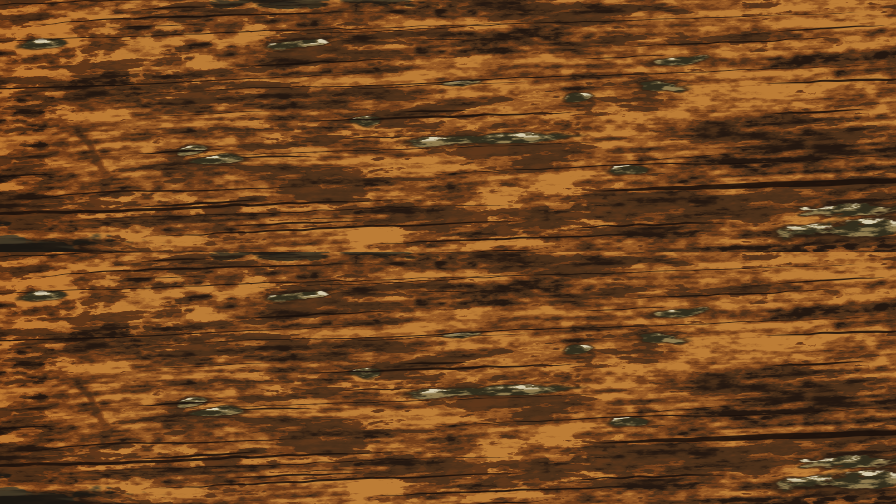
A Shadertoy shader for this texture:

```glsl
// Weathered, cracked timber with dark stains and glossy resin, one tile across and two down.

float hash(vec2 p) {
    vec3 q = fract(p.xyx * 0.1031);
    q += dot(q, q.yzx + 33.33);
    return fract((q.x + q.y) * q.z);
}

float noise(vec2 p) {
    vec2 i = floor(p), f = fract(p);
    f = f * f * (3.0 - 2.0 * f);
    return mix(mix(hash(i), hash(i + vec2(1, 0)), f.x),
               mix(hash(i + vec2(0, 1)), hash(i + vec2(1, 1)), f.x), f.y);
}

float fbm(vec2 p) {
    float sum = 0.0, amp = 0.533;
    for (int i = 0; i < 4; i++) {
        sum += amp * noise(p);
        p = p * 2.03 + 17.3;
        amp *= 0.5;
    }
    return sum;
}

// Wood colour from dark (0) to pale (1)
vec3 woodColor(float tone) {
    vec3 c = mix(vec3(0.14, 0.09, 0.06), vec3(0.30, 0.19, 0.10), smoothstep(0.0, 0.2, tone));
    c = mix(c, vec3(0.44, 0.24, 0.10), smoothstep(0.2, 0.43, tone));
    c = mix(c, vec3(0.58, 0.34, 0.14), smoothstep(0.43, 0.68, tone));
    return mix(c, vec3(0.74, 0.49, 0.21), smoothstep(0.68, 0.94, tone));
}

// Coverage of a tapered crack lying along the grain
float crack(vec2 g, vec2 center, float halfLength, float width, float seed, float px) {
    float u = (g.x - center.x) / halfLength;
    float taper = clamp(1.0 - u * u, 0.0, 1.0);
    float wobble = 0.016 * (noise(vec2(g.x * 2.0, seed * 7.1)) - 0.5)
                 + 0.007 * (noise(vec2(g.x * 15.0, seed * 3.7)) - 0.5);
    float d = abs(g.y - center.y - wobble);
    return clamp(0.5 + (width * taper - d) / px, 0.0, 1.0) * smoothstep(0.0, 0.25, taper);
}

// Ragged glossy drop with a dark rim and small glints on its upper side
vec3 addResin(vec3 color, vec2 g, vec2 center, vec2 size) {
    vec2 d = (g - center) / size;
    float r = length(d) + 1.8 * (fbm(g * vec2(10, 34)) - 0.5);
    float gloss = fbm(g * vec2(18, 75) + 5.0);
    vec3 body = mix(vec3(0.20, 0.18, 0.11), vec3(0.56, 0.48, 0.30), smoothstep(0.36, 0.66, gloss));
    float glint = smoothstep(0.54, 0.66, gloss) * smoothstep(-0.1, 0.4, d.y);
    body = mix(body, vec3(0.84, 0.80, 0.68), glint);
    color = mix(color, vec3(0.18, 0.12, 0.07), 0.7 * (1.0 - smoothstep(0.9, 1.35, r)));
    return mix(color, body, 1.0 - smoothstep(0.75, 1.0, r));
}

void mainImage(out vec4 fragColor, in vec2 fragCoord) {
    // Tile space: height 1, width 3.556
    vec2 uv = fragCoord / iResolution.xy;
    vec2 p = vec2(uv.x * 3.556, fract(uv.y * 2.0));
    float px = 2.0 / iResolution.y;

    // Grain rises gently to the right and wavers
    vec2 g = vec2(p.x, p.y - 0.038 * p.x);
    vec2 w = g + vec2(0.0, 0.04 * (noise(p * vec2(1.3, 3.0)) - 0.5));

    // Bare wood: faint bands, long fibres, mottling and pale flaked islands
    float fibre = fbm(w * vec2(2.6, 44));
    float flake = fbm(w * vec2(9, 30) + 61.0);
    float mottle = fbm(w * vec2(24, 60) + 31.0);
    float sunny = smoothstep(1.3, 3.2, p.x) * smoothstep(0.35, 0.65, p.y);
    float left = 1.0 - smoothstep(0.0, 0.6, p.x);
    float value = 0.525 + 0.4 * (fbm(w * vec2(1.3, 6) + 9.0) - 0.5)
                + 0.75 * (fibre - 0.5) + 0.4 * (flake - 0.5) + 0.55 * (mottle - 0.5)
                + 0.07 * sunny - 0.03 * left;
    float chips = smoothstep(0.52, 0.57, flake + 0.3 * (mottle - 0.5))
                * smoothstep(0.45, 0.65, noise(w * vec2(1.8, 7) + 23.0));
    float tone = smoothstep(0.13, 0.88, value + 0.15 * chips * (1.0 - sunny));

    // Ragged streaky stains, heaviest at the lower right
    float damp = smoothstep(1.1, 2.2, p.x) * (1.0 - smoothstep(0.0, 0.32, g.y));
    float stain = 0.5 * fbm(w * vec2(2.4, 15) + 40.0) + 0.3 * fbm(w * vec2(7, 46) + 83.0) + 0.2 * mottle;
    tone *= 1.0 - 0.68 * smoothstep(0.535, 0.585, stain + 0.05 * damp - 0.025 * sunny - 0.02 * left);

    // Knot and slanting gouge
    vec2 knot = (p - vec2(1.34, 0.63)) / vec2(0.06, 0.02);
    tone *= 1.0 - 0.7 * exp(-dot(knot, knot));
    float gouge = abs(p.x - 0.30 - 0.55 * (0.51 - p.y) - 0.05 * (flake - 0.5));
    tone *= 1.0 - 0.55 * (1.0 - smoothstep(0.006, 0.025, gouge))
          * smoothstep(0.28, 0.34, p.y) * (1.0 - smoothstep(0.48, 0.53, p.y));
    vec3 color = woodColor(tone) * mix(vec3(1), vec3(1.0, 0.92, 0.82), 0.6 * left);

    // Tar along the lower left and upper middle edges
    float ragged = 0.2 * (flake - 0.5);
    float tar = max(0.08 - 0.13 * p.x - p.y, p.y - 0.965 - 0.16 * (p.x - 1.35) * (p.x - 1.35));
    color = mix(color, mix(vec3(0.10, 0.09, 0.07), vec3(0.25, 0.23, 0.16), smoothstep(0.5, 0.75, fibre)),
                0.85 * smoothstep(-0.01, 0.015, tar + ragged));

    // Scattered resin, then the three large pools
    for (float i = 0.0; i < 10.0; i++) {
        vec2 center = vec2(3.4 * hash(vec2(i, 3)), 0.22 + 0.062 * (i + hash(vec2(i, 8))));
        color = addResin(color, g, center, vec2(0.05 + 0.08 * hash(vec2(i, 5)), 0.011 + 0.010 * hash(vec2(i, 6))));
    }
    color = addResin(color, g, vec2(1.99, 0.373), vec2(0.30, 0.020));
    color = addResin(color, g, vec2(3.40, 0.04), vec2(0.19, 0.026));
    color = addResin(color, g, vec2(3.38, -0.035), vec2(0.24, 0.032));

    // Cracks along the grain, mostly short, with one long split widening to the right
    float split = 0.0;
    for (float i = 0.0; i < 38.0; i++) {
        vec2 center = vec2(3.556 * hash(vec2(i, 11)), -0.1 + 0.029 * (i + hash(vec2(i, 12))));
        float reach = hash(vec2(i, 13));
        split = max(split, crack(g, center, 0.15 + 1.4 * reach * reach, 0.001 + 0.004 * hash(vec2(i, 14)), i, px));
    }
    split = max(split, crack(g, vec2(0.4, 0.148), 1.3, 0.006, 31.0, px));
    split = max(split, crack(g, vec2(3.2, 0.148), 0.9, 0.012, 31.0, px));
    fragColor = vec4(mix(color, vec3(0.10, 0.06, 0.04), 0.88 * split), 1.0);
}
```
